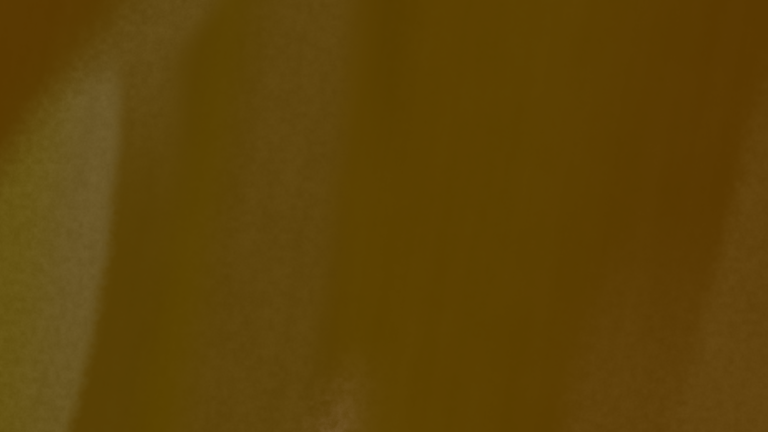
This background is drawn by a WebGL 2 fragment shader. Its source:

```glsl
#version 300 es
precision highp float;
// Dark amber backdrop with leaning, chalky brush strokes and mottled grain.
uniform vec2 u_resolution;
out vec4 outColor;

const vec3 AMBER = vec3(0.360, 0.252, 0.004);
const vec3 RUST = vec3(0.348, 0.222, 0.006);
const vec3 OLIVE = vec3(0.340, 0.250, 0.022);
const vec3 GOLD = vec3(0.365, 0.272, 0.002);
const vec3 TAN = vec3(0.374, 0.274, 0.062);
const vec3 CLAY = vec3(0.385, 0.268, 0.062);
const vec3 CHALK = vec3(0.420, 0.345, 0.160);
const vec3 MOSS = vec3(0.405, 0.335, 0.080);
const vec3 BLUSH = vec3(0.430, 0.320, 0.150);
const float MOTTLE_SCALE = 75.0;
const float GRAIN_SCALE = 260.0;
const float EDGE_WOBBLE = 0.030;
const float GRAIN_STRENGTH = 0.022;

float hash(vec2 p) {
  vec3 q = fract(p.xyx * vec3(0.1031, 0.1030, 0.0973));
  q += dot(q, q.yzx + 33.33);
  return fract((q.x + q.y) * q.z);
}

float noise(vec2 p) {
  vec2 cell = floor(p), f = fract(p);
  f = f * f * (3.0 - 2.0 * f);
  return mix(mix(hash(cell), hash(cell + vec2(1, 0)), f.x),
             mix(hash(cell + vec2(0, 1)), hash(cell + vec2(1, 1)), f.x), f.y);
}

float fbm(vec2 p) {
  float sum = 0.0, gain = 0.5;
  for (int i = 0; i < 4; i++) {
    sum += gain * noise(p);
    p = mat2(1.6, 1.2, -1.2, 1.6) * p + 7.3;
    gain *= 0.5;
  }
  return sum / 0.9375;
}

// Soft step of half width w centred on edge
float rise(float x, float edge, float w) {
  return smoothstep(edge - w, edge + w, x);
}

float band(float x, float left, float leftSoft, float right, float rightSoft) {
  return rise(x, left, leftSoft) * (1.0 - rise(x, right, rightSoft));
}

void main() {
  vec2 uv = gl_FragCoord.xy / u_resolution;
  vec2 p = gl_FragCoord.xy / u_resolution.y;
  float mottle = fbm(p * MOTTLE_SCALE) - 0.5;
  float cloud = fbm(p * 9.0 + 20.0) - 0.5;
  float streak = fbm(vec2(p.x - 0.16 * p.y, p.y * 0.08) * 24.0) - 0.5;
  float x = uv.x + EDGE_WOBBLE * (0.5 * cloud + 0.4 * mottle);
  float y = uv.y + EDGE_WOBBLE * cloud;

  // Broad ground: amber centre, rust at the right and in the upper left corner
  float lean = x - 0.10 * (y - 0.5);
  vec3 color = mix(AMBER, RUST, rise(lean, 0.78, 0.16));
  color = mix(color, OLIVE, 0.65 * (1.0 - rise(x, 0.43, 0.08)));
  color = mix(color, GOLD, 0.85 * band(lean, 0.235, 0.035, 0.285, 0.045) * (1.0 - 0.5 * y));
  color = mix(color, GOLD, 0.35 * band(x, 0.45, 0.02, 0.52, 0.08) * (1.0 - y));
  color *= 1.0 - 0.05 * band(x, 0.48, 0.03, 0.535, 0.04) * rise(y, 0.7, 0.3);

  // Broad tan stroke left of the centre
  float tan1 = band(lean, 0.29, 0.05, 0.435 - 0.04 * (y - 0.5), 0.025);
  color = mix(color, TAN, 0.85 * tan1 * (0.75 + 0.25 * rise(y, 0.35, 0.5)));

  // Chalk stroke: slanted upper edge, curved crisp right edge
  float slope = x - (y - 0.60) * 0.42;
  float below = rise(slope, 0.0, 0.045);
  float rightEdge = 0.09 + 0.157 * y - 0.092 * y * y;
  float chalk = below * (1.0 - rise(x, rightEdge, 0.013)) * (1.0 - rise(y, 0.84, 0.09));
  vec3 chalkColor = mix(MOSS, CHALK, rise(x - 0.06 * y, 0.035, 0.05));
  chalkColor = mix(chalkColor, MOSS, 0.3 * (1.0 - rise(y, 0.2, 0.25)));

  // Upper continuation of the chalk, fading downward to the right
  float upper = below * (1.0 - rise(x, 0.23 + 0.07 * rise(y, 0.95, 0.12), 0.025));
  upper *= rise(y, 0.68, 0.25);
  color = mix(color, RUST, 1.0 - rise(slope, -0.025, 0.075));
  color = mix(color, mix(TAN, CHALK, 0.35), 0.8 * upper);
  color = mix(color, chalkColor, 0.92 * chalk);

  // Small blush dab at the lower edge
  float dabX = (x - 0.437 - 0.14 * y) / (0.035 + 0.02 * (0.2 - y));
  float dab = exp(-dabX * dabX) * (1.0 - rise(y, 0.10, 0.13));
  color = mix(color, BLUSH, 0.72 * dab * (1.0 + mottle));

  // Clay strokes at the lower right and along the right border
  float lower = rise(x, 0.735 + 0.14 * y, 0.025) * (1.0 - rise(y, 0.30, 0.28));
  float border = rise(x, 0.875 + 0.17 * y - 0.03 * y * y, 0.018);
  border *= 1.0 - 0.7 * rise(y, 0.75, 0.25);
  color = mix(color, CLAY, 0.65 * lower);
  color = mix(color, CLAY, 0.75 * border);

  // Grain is strongest where the strokes are chalky
  float chalky = clamp(chalk + upper + 0.6 * tan1 + dab + 0.7 * max(lower, border), 0.0, 1.0);
  float grain = noise(p * GRAIN_SCALE) - 0.5;
  color += GRAIN_STRENGTH * (0.15 + chalky) * (1.6 * mottle + 0.5 * grain);
  color += 0.012 * streak + 0.008 * cloud;
  outColor = vec4(clamp(color, 0.0, 1.0), 1.0);
}
```
